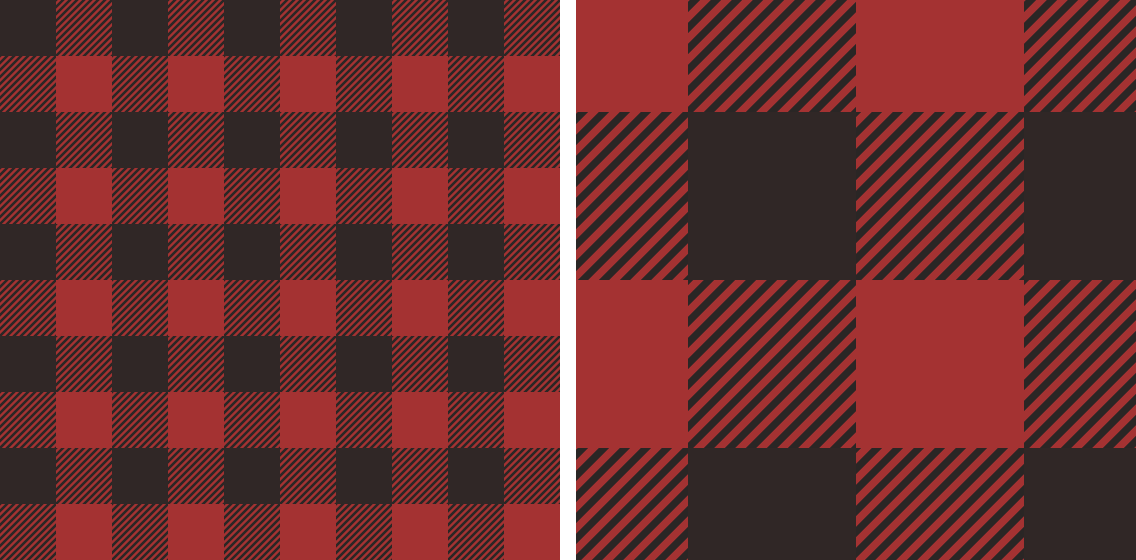
Left: the whole. Right: its middle third, enlarged.
A Shadertoy shader for this pattern:

```glsl
// Seamless buffalo check: dark and red squares joined by diagonally hatched squares.

const float REPEATS = 5.0;            // checks across and down
const float HATCHES_PER_CHECK = 16.0; // whole number, keeps the hatching seamless
const float HATCH_WIDTH = 0.5;        // dark share of one hatch period
const float BAND_WIDTH = 0.5;         // dark share of one check
const vec2 BAND_CENTER = vec2(0.25, 0.75);
const vec3 RED = vec3(0.645, 0.198, 0.196);
const vec3 DARK = vec3(0.188, 0.152, 0.148);
const vec3 HATCH_DARK = vec3(0.165, 0.150, 0.147);

// Antialiased coverage of a band repeating once per unit
float repeatingBand(float u, float center, float width, float blur) {
    float dist = abs(fract(u - center + 0.5) - 0.5);
    return clamp((0.5 * width - dist) / blur + 0.5, 0.0, 1.0);
}

void mainImage(out vec4 fragColor, in vec2 fragCoord) {
    vec2 check = REPEATS * fragCoord / iResolution.xy;
    vec2 pixel = REPEATS / iResolution.xy;

    // Dark warp and weft bands
    float warp = repeatingBand(check.x, BAND_CENTER.x, BAND_WIDTH, pixel.x);
    float weft = repeatingBand(check.y, BAND_CENTER.y, BAND_WIDTH, pixel.y);

    // Rising diagonal hatching
    float diagonal = HATCHES_PER_CHECK * (check.x - check.y);
    float hatch = repeatingBand(diagonal, 0.0, HATCH_WIDTH, HATCHES_PER_CHECK * length(pixel));
    vec3 twill = mix(RED, HATCH_DARK, hatch);

    // Twill fills squares where only one band is dark
    vec3 color = mix(mix(RED, twill, weft), mix(twill, DARK, weft), warp);
    fragColor = vec4(color, 1.0);
}
```
